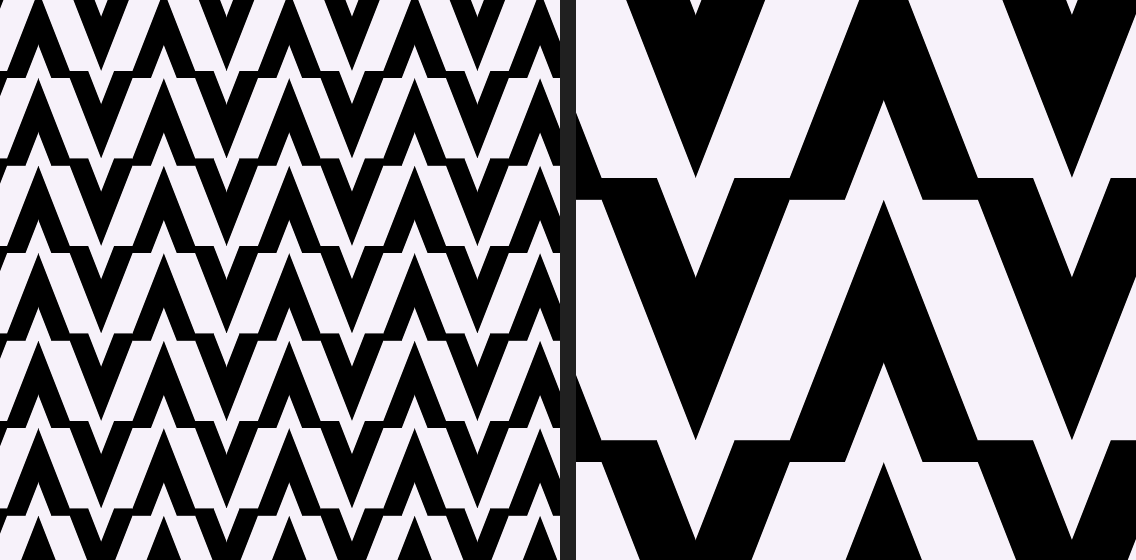
Left: the whole. Right: its middle third, enlarged.
Give the GLSL for this pattern, as a WebGL 2 fragment shader.

```glsl
#version 300 es
precision highp float;
// Rows of tall black chevrons on pale lilac, pointing up and down in turn.
// Each set is one folded distance function repeated on a grid; the two sets
// sit half a pitch apart, and their flat-cut feet overlap into short bars.

uniform vec2 u_resolution;
out vec4 fragColor;

const vec3 INK = vec3(0.0);
const vec3 PAPER = vec3(0.97, 0.95, 0.98);

const vec2 PITCH = vec2(0.22396, 0.15625);    // spacing of the repeats
const vec2 UP_APEX = vec2(0.0686, 0.0790);    // tip of one upward chevron
const vec2 DOWN_APEX = vec2(0.1806, 0.0921);  // tip of one downward chevron
const float ARM_HEIGHT = 0.0970;              // vertical thickness of an arm
const float ARM_SLOPE = 0.391;                // sideways run per unit of depth

// Signed distance to a vertical wedge with its tip at depth zero.
float wedge(float x, float depth, float slope) {
    return (x - slope * depth) * inversesqrt(1.0 + slope * slope);
}

// Signed distance to a grid of chevrons; direction is 1 for up, -1 for down.
float chevrons(vec2 p, vec2 apex, float direction, vec2 pitch, float arm, float slope) {
    vec2 q = p - apex;
    float x = abs(mod(q.x + 0.5 * pitch.x, pitch.x) - 0.5 * pitch.x);
    float depth = mod(-direction * q.y, pitch.y);
    float outer = wedge(x, depth, slope);
    float inner = wedge(x, depth - arm, slope);
    float rowCut = abs(depth - 0.5 * pitch.y) - 0.5 * pitch.y;
    return max(max(outer, -inner), rowCut);
}

// Edge coverage, softened over one pixel.
float coverage(float dist, float pixel) {
    return 1.0 - smoothstep(-0.6 * pixel, 0.6 * pixel, dist);
}

void main() {
    vec2 p = gl_FragCoord.xy / u_resolution.y;
    float pixel = 1.0 / u_resolution.y;

    float up = chevrons(p, UP_APEX, 1.0, PITCH, ARM_HEIGHT, ARM_SLOPE);
    float down = chevrons(p, DOWN_APEX, -1.0, PITCH, ARM_HEIGHT, ARM_SLOPE);

    fragColor = vec4(mix(PAPER, INK, coverage(min(up, down), pixel)), 1.0);
}
```
